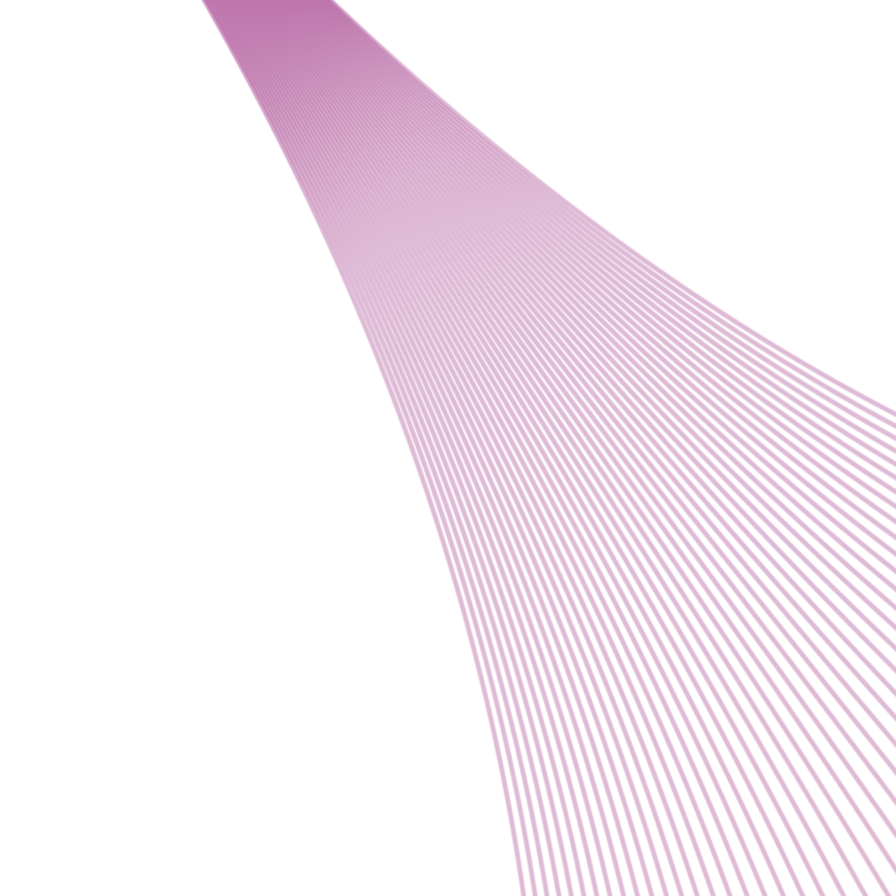
Write a Shadertoy shader that draws this background.

```glsl
#define LINE_COUNT 48.0
#define LINE_WIDTH 0.0052
#define MIN_SOFTNESS 0.0016
#define INK vec3(0.70, 0.37, 0.62)
#define PAPER vec3(1.0)
#define OPACITY_TOP 0.64
#define OPACITY_BASE 0.43
#define FADE_LENGTH 0.34
#define FAN_END 1.4
#define SOLVER_STEPS 18

// Border curves of the fan, with y pointing down; s runs along the strands
vec2 leftEdge(float s)  { return vec2(0.228 + s * (0.570 - 0.2135 * s), s); }
vec2 rightEdge(float s) { return vec2(0.3685 + 0.746 * s, s * (0.708 - 0.191 * s)); }

vec2 leftTangent(float s)  { return vec2(0.570 - 0.427 * s, 1.0); }
vec2 rightTangent(float s) { return vec2(0.746, 0.708 - 0.382 * s); }

float cross2(vec2 a, vec2 b) { return a.x * b.y - a.y * b.x; }

// Bisects for the cross section of the fan that passes through p
float findSection(vec2 p) {
    float low = 0.0;
    float high = FAN_END;
    for (int i = 0; i < SOLVER_STEPS; i++) {
        float s = 0.5 * (low + high);
        vec2 start = leftEdge(s);
        if (cross2(rightEdge(s) - start, p - start) > 0.0) low = s;
        else high = s;
    }
    return 0.5 * (low + high);
}

void mainImage(out vec4 fragColor, in vec2 fragCoord) {
    vec2 p = fragCoord / iResolution.y;
    p.y = 1.0 - p.y;

    // Fan coordinates: s along the strands, t across them
    float s = findSection(p);
    vec2 start = leftEdge(s);
    vec2 across = rightEdge(s) - start;
    float t = dot(p - start, across) / dot(across, across);

    // Perpendicular distance between neighbouring strands
    vec2 along = normalize(mix(leftTangent(s), rightTangent(s), clamp(t, 0.0, 1.0)));
    float spacing = abs(cross2(across, along)) / (LINE_COUNT - 1.0);

    // Stack the translucent strands that reach this point
    float opacity = mix(OPACITY_TOP, OPACITY_BASE,
                        smoothstep(0.0, FADE_LENGTH, s + 0.14 * clamp(t, 0.0, 1.0)));
    float softness = max(1.0 / iResolution.y, MIN_SOFTNESS);
    float position = t * (LINE_COUNT - 1.0);
    float nearest = floor(position + 0.5);
    float transmission = 1.0;
    for (int i = -3; i <= 3; i++) {
        float index = nearest + float(i);
        if (index < 0.0 || index > LINE_COUNT - 1.0) continue;
        float edge = abs(position - index) * spacing - 0.5 * LINE_WIDTH;
        float coverage = 1.0 - smoothstep(-softness, softness, edge);
        transmission *= 1.0 - opacity * coverage;
    }

    fragColor = vec4(mix(INK, PAPER, transmission), 1.0);
}
```
